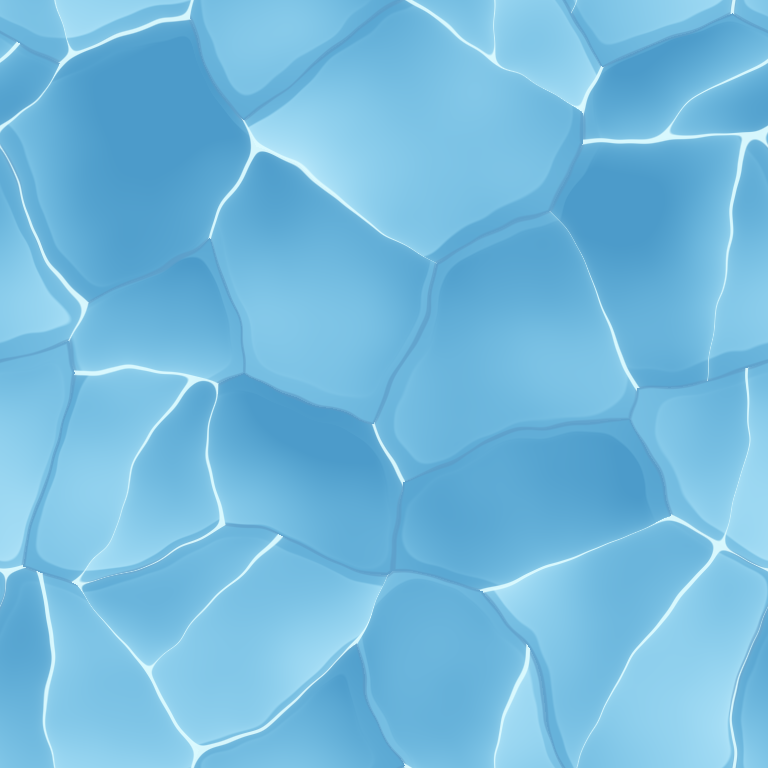
Give the GLSL for this texture, as a Shadertoy shader.

```glsl
// Tiling pale-blue ice: rounded plates with bevelled grooves and white cracks.
#define GRID 4.0          // plates per canvas side
#define JITTER 0.9        // scatter of plate centres
#define SIZE_SPREAD 0.34  // variety of plate sizes
#define CRACK_SHARE 0.36  // share of seams drawn as white cracks
#define SPLIT_SHARE 0.55  // share of plates cracked in two
#define CRACK_WIDTH 0.0075 // half width, in grid cells
#define GROOVE_WIDTH 0.085
#define BRIGHTNESS 0.38
#define CONTRAST 0.86
#define DEEP_BLUE vec3(0.29, 0.60, 0.785)
#define PALE_BLUE vec3(0.68, 0.885, 0.97)
#define FROST vec3(0.87, 0.985, 1.0)

float hash(vec2 p) {
    vec3 q = fract(p.xyx * vec3(0.1031, 0.1030, 0.0973));
    q += dot(q, q.yzx + 33.33);
    return fract((q.x + q.y) * q.z);
}

// Whole-number wrap, safe against rounding at the period
vec2 wrap(vec2 cell, float period) {
    return floor(mod(cell + 0.5, period));
}

// Gradient noise that repeats after "period" lattice steps
float corner(vec2 cell, vec2 f, float period) {
    float a = 6.2832 * hash(wrap(cell, period) + period * 3.0);
    return dot(vec2(cos(a), sin(a)), f);
}

float noise(vec2 p, float period) {
    vec2 i = floor(p), f = p - i, e = vec2(1, 0);
    vec2 u = f * f * f * (f * (f * 6.0 - 15.0) + 10.0);
    return mix(mix(corner(i, f, period), corner(i + e, f - e, period), u.x),
               mix(corner(i + e.yx, f - e.yx, period), corner(i + 1.0, f - 1.0, period), u.x), u.y);
}

// Plate centre (xy) and size weight (z) for one grid cell
vec3 site(vec2 cell) {
    vec2 id = wrap(cell, GRID);
    vec2 jitter = vec2(hash(id + 11.0), hash(id + 47.0)) - 0.5;
    return vec3(cell + 0.5 + JITTER * jitter, SIZE_SPREAD * hash(id + 83.0));
}

void mainImage(out vec4 fragColor, in vec2 fragCoord) {
    vec2 uv = fragCoord / iResolution.xy;
    float px = GRID / iResolution.y;

    // Bend the seams slightly so they look hand drawn
    vec2 bend = vec2(noise(uv * 6.0, 6.0), noise(uv * 6.0 + 2.5, 6.0)) * 0.14;
    bend += vec2(noise(uv * 24.0, 24.0), noise(uv * 24.0 + 9.5, 24.0)) * 0.02;
    vec2 p = uv * GRID + bend, base = floor(p);

    // Find the plate that owns this point
    float best = 1e9;
    vec3 own = vec3(0);
    vec2 ownCell = base;
    for (int y = -2; y <= 2; y++)
    for (int x = -2; x <= 2; x++) {
        vec2 cell = base + vec2(x, y);
        vec3 s = site(cell);
        vec2 r = s.xy - p;
        float power = dot(r, r) - s.z;
        if (power < best) { best = power; own = s; ownCell = cell; }
    }
    vec2 id = wrap(ownCell, GRID), piece = id;
    float crackSum = 1e-9, grooveSum = 1e-9, seam = 1.0;

    // Some plates are cracked in two
    if (hash(id + 211.0) < SPLIT_SHARE) {
        float a = 6.2832 * hash(id + 157.0);
        vec2 across = vec2(cos(a), sin(a));
        vec2 local = p - own.xy;
        float d = dot(local, across) + 0.12 * (hash(id + 173.0) - 0.5);
        float t = dot(local, vec2(-across.y, across.x));
        float width = CRACK_WIDTH * mix(0.15, 1.5, smoothstep(-0.4, 0.55, t));
        crackSum += exp(-(abs(d) - width) / 0.025);
        piece += d > 0.0 ? vec2(37, 13) : vec2(0);
    }

    // Blend distances to the plate's seams, sorted into cracks and grooves
    for (int y = -3; y <= 3; y++)
    for (int x = -3; x <= 3; x++) {
        vec2 cell = base + vec2(x, y);
        if (cell == ownCell) continue;
        vec3 s = site(cell);
        vec2 r = s.xy - p, across = s.xy - own.xy;
        float d = (dot(r, r) - s.z - best) / (2.0 * length(across));
        vec2 other = wrap(cell, GRID);
        float kind = hash(id + other + 17.0 * abs(id - other));
        if (kind < CRACK_SHARE) {
            // Cracks taper towards one end
            vec2 along = normalize(vec2(-across.y, across.x));
            along *= across.x < 0.0 ? -1.0 : 1.0;
            float t = dot(p - 0.5 * (own.xy + s.xy), along);
            t *= fract(kind * 57.0) < 0.5 ? -1.0 : 1.0;
            float width = CRACK_WIDTH * mix(0.0, 1.3, smoothstep(-0.5, 0.35, t));
            crackSum += exp(-(d - width) / 0.025);
        }
        if (kind > CRACK_SHARE * 0.6) {
            float width = GROOVE_WIDTH * mix(0.12, 1.0, hash(id * 5.0 + other * 13.0 + 3.0));
            grooveSum += exp(-(d - width) / 0.04);
            seam = min(seam, d);
        }
    }
    float rough = noise(uv * 15.0, 15.0);
    float crack = -0.025 * log(crackSum);
    float groove = -0.04 * log(grooveSum) + 0.025 * rough;

    // Soft cloudy shading inside each piece, mostly paler at the foot
    float angle = -1.57 + 4.0 * (hash(piece + 131.0) - 0.5);
    float slope = dot(p - own.xy, vec2(cos(angle), sin(angle)));
    float cloud = noise(uv * 4.0 + 4.0 * hash(piece + 29.0), 4.0);
    float wisp = noise(uv * 9.0 + 9.0 * hash(piece + 61.0), 9.0);
    float tone = BRIGHTNESS + CONTRAST * (0.55 * slope + 0.6 * cloud + 0.12 * wisp);
    tone += 0.24 * (hash(piece + 7.0) - 0.5);
    tone += 0.16 * exp(-max(crack, 0.0) / 0.14);
    tone -= 0.06 * exp(-max(groove, 0.0) / 0.12);

    // Flat bevel with a crisp inner rim
    float bevel = 1.0 - smoothstep(-px, px * 1.5, groove);
    float bevelTone = 0.14 + 0.26 * hash(id + 19.0) + 0.3 * cloud;
    tone = mix(tone, bevelTone, 0.75 * bevel);
    tone += 0.04 * exp(-abs(groove - 0.01) / 0.014);
    tone = clamp(tone, 0.02, 1.05);
    vec3 color = mix(DEEP_BLUE, PALE_BLUE, tone);
    color.gb += 0.08 * tone * (1.0 - tone);

    // Thin grey-blue line along each groove
    float lineWidth = 0.009 + 0.010 * rough;
    float line = 1.0 - smoothstep(lineWidth - px, lineWidth + px, seam);
    color = mix(color, vec3(0.36, 0.60, 0.77), 0.6 * line);

    // White cracks, webbed at the junctions, with a faint halo
    color = mix(color, FROST, 0.14 * exp(-max(crack, 0.0) / 0.02));
    color = mix(color, FROST, 0.93 * (1.0 - smoothstep(-px * 0.8, px * 0.8, crack)));
    fragColor = vec4(color, 1.0);
}
```
